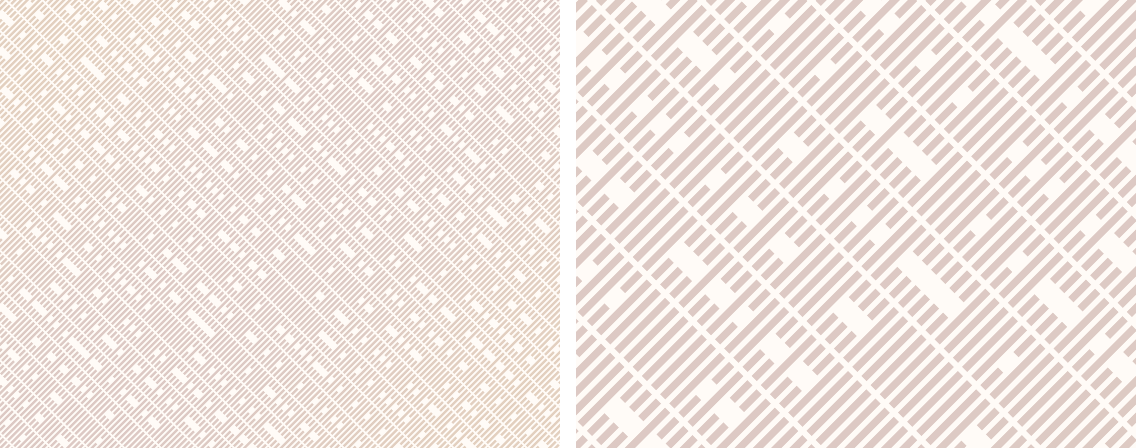
Left: the whole. Right: its middle third, enlarged.
Give the GLSL for this pattern, as a WebGL 2 fragment shader.

```glsl
#version 300 es
precision highp float;

uniform vec2 u_resolution;
out vec4 fragColor;

float hash(vec2 cell) {
    vec3 q = fract(cell.xyx * vec3(0.1031, 0.1030, 0.0973));
    q += dot(q, q.yzx + 33.33);
    return fract((q.x + q.y) * q.z);
}

// Coverage of a strip of the given half width
float strip(float dist, float halfWidth, float soft) {
    return 1.0 - smoothstep(halfWidth - soft, halfWidth + soft, dist);
}

void main() {
    vec2 pos = gl_FragCoord.xy / u_resolution.x;
    float height = u_resolution.y / u_resolution.x;
    pos.y = height - pos.y;

    // Diagonal axes: across the bands, and across the fine stripes
    float band = (pos.x - pos.y) * 15.3 - 0.157;
    float stripe = (pos.x + pos.y) * 15.3 * 6.0;
    float pixel = 1.4142 * 15.3 / u_resolution.x;
    float bandSoft = pixel * 0.55;
    float stripeSoft = pixel * 6.0 * 0.53;

    // Fine rising stripes
    float ink = strip(abs(fract(stripe) - 0.5), 0.285, stripeSoft);

    // Thin falling lines between the bands
    float fromCenter = abs(fract(band) - 0.5);
    float line = strip(0.5 - fromCenter, 0.038, bandSoft);

    // Random breaks in the stripes along the middle of each band
    float broken = step(hash(vec2(floor(band), floor(stripe)) + 57.0), 0.39);
    float gap = broken * strip(fromCenter, 0.14, bandSoft);
    ink *= (1.0 - line) * (1.0 - gap);

    // Beige corners fading to rose along the middle diagonal
    float diagonal = (pos.x + pos.y) / (1.0 + height);
    float warmth = smoothstep(0.08, 0.42, abs(diagonal - 0.5));
    vec3 rose = vec3(0.865, 0.790, 0.768);
    vec3 beige = vec3(0.890, 0.815, 0.750);
    vec3 ivory = vec3(1.0, 0.985, 0.968);
    fragColor = vec4(mix(ivory, mix(rose, beige, warmth), ink), 1.0);
}
```
